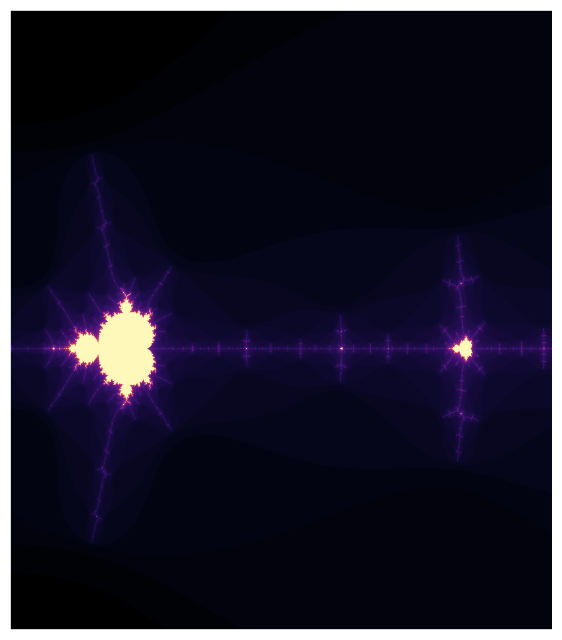
Reproduce this background procedurally as a Shadertoy shader.

```glsl
const float MAX_STEPS = 100.0;
const float MIN_STEPS = 4.0;
const int AA = 2;

const vec2 FRAME_LOW = vec2(0.0193, 0.0169);
const vec2 FRAME_HIGH = vec2(0.9822, 0.9831);
const vec2 PLANE_LOW = vec2(-1.8026, -0.0953);
const vec2 PLANE_SIZE = vec2(0.21);
const vec3 PAPER = vec3(1.0);

// Number of steps of z*z + c before z leaves the disc of radius 2
float escapeCount(vec2 c, float maxSteps) {
    vec2 z = vec2(0.0);
    for (float n = 1.0; n < maxSteps; n++) {
        z = vec2(z.x * z.x - z.y * z.y, 2.0 * z.x * z.y) + c;
        if (dot(z, z) > 4.0) return n;
    }
    return maxSteps;
}

// Black, violet, orange, cream ramp as a polynomial in t
vec3 heatRamp(float t) {
    vec3 color = vec3(18.6557, -11.4898, -5.6020);
    color = color * t + vec3(-50.7685, 29.0466, 4.2342);
    color = color * t + vec3(52.1761, -27.9436, 12.9442);
    color = color * t + vec3(-27.6687, 14.2647, -13.6492);
    color = color * t + vec3(8.3537, -3.5777, 0.3145);
    color = color * t + vec3(0.2517, 0.6775, 2.4940);
    color = color * t + vec3(-0.0021, -0.0008, -0.0054);
    return clamp(color, 0.0, 1.0);
}

vec3 fractalColor(vec2 uv, vec2 low, vec2 high) {
    vec2 c = PLANE_LOW + PLANE_SIZE * (uv - low) / (high - low);
    float steps = escapeCount(c, MAX_STEPS);
    return heatRamp(max(steps - MIN_STEPS, 0.0) / (MAX_STEPS - MIN_STEPS));
}

// Coverage of an axis-aligned box, softened over one pixel
float boxCoverage(vec2 uv, vec2 low, vec2 high, vec2 pixel) {
    vec2 inside = min(uv - low, high - uv) / pixel;
    vec2 cover = clamp(inside + 0.5, 0.0, 1.0);
    return cover.x * cover.y;
}

void mainImage(out vec4 fragColor, in vec2 fragCoord) {
    vec2 pixel = 1.0 / iResolution.xy;
    vec2 uv = fragCoord * pixel;

    // Supersampled filaments
    vec3 plot = vec3(0.0);
    for (int i = 0; i < AA * AA; i++) {
        vec2 offset = (vec2(i % AA, i / AA) + 0.5) / float(AA) - 0.5;
        plot += fractalColor(uv + offset * pixel, FRAME_LOW, FRAME_HIGH);
    }
    plot /= float(AA * AA);

    // White margin
    float cover = boxCoverage(uv, FRAME_LOW, FRAME_HIGH, pixel);
    fragColor = vec4(mix(PAPER, plot, cover), 1.0);
}
```
